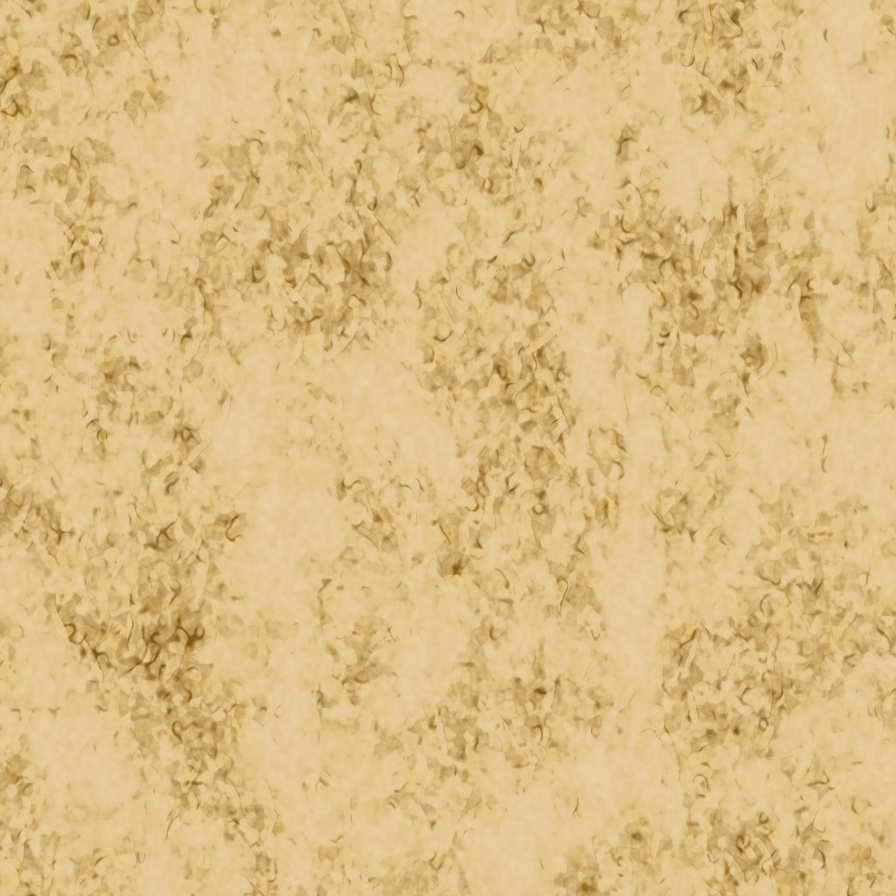
Write a WebGL 1 fragment shader that draws this texture.

```glsl
precision highp float;
// Pressed straw-coloured chipboard: fine chips, pale upright flakes and dark crevices.
uniform vec2 u_resolution;

vec2 hash2(vec2 p) {
  vec3 q = fract(p.xyx * vec3(0.1031, 0.1030, 0.0973));
  q += dot(q, q.yzx + 33.33);
  return fract((q.xx + q.yz) * q.zy);
}

float cornerSlope(vec2 cell, vec2 offset) {
  float angle = 6.2832 * hash2(cell).x;
  return dot(vec2(cos(angle), sin(angle)), offset);
}

// Gradient noise, roughly -1 to 1
float noise(vec2 p) {
  vec2 i = floor(p), f = fract(p);
  vec2 u = f * f * f * (f * (f * 6.0 - 15.0) + 10.0);
  vec2 e = vec2(1.0, 0.0);
  float low = mix(cornerSlope(i, f), cornerSlope(i + e, f - e), u.x);
  float high = mix(cornerSlope(i + e.yx, f - e.yx), cornerSlope(i + 1.0, f - 1.0), u.x);
  return 1.4 * mix(low, high, u.y);
}

// Softly blended cells: x = chip shade, y = distance to the seam
vec2 chips(vec2 p) {
  vec2 cell = floor(p);
  float nearest = 9.0, second = 9.0, shade = 0.0, total = 0.0;
  for (int y = -1; y <= 1; y++) {
    for (int x = -1; x <= 1; x++) {
      vec2 id = cell + vec2(float(x), float(y));
      float d = length(id + hash2(id) - p);
      float weight = exp(-11.0 * d);
      shade += weight * hash2(id + 71.0).x;
      total += weight;
      second = min(second, max(nearest, d));
      nearest = min(nearest, d);
    }
  }
  return vec2(shade / total, second - nearest);
}

// Scattered ragged slivers: x = cover, y = shadow along one side
vec2 flakes(vec2 p, float slimness) {
  vec2 cell = floor(p), result = vec2(0.0);
  float ragged = 0.3 * noise(p * 3.5);
  for (int y = -1; y <= 1; y++) {
    for (int x = -1; x <= 1; x++) {
      vec2 id = cell + vec2(float(x), float(y));
      vec2 shape = hash2(id + 13.0), pick = hash2(id + 47.0);
      vec2 d = p - id - mix(vec2(0.2), vec2(0.8), hash2(id));
      float angle = (pick.x - 0.5) * 1.5;
      d = mat2(cos(angle), sin(angle), -sin(angle), cos(angle)) * d;
      vec2 size = mix(vec2(0.2, 0.4), vec2(0.42, 0.8), shape);
      size.x /= slimness;
      float r = length(d / size) + ragged;
      float present = step(0.5, pick.y);
      float rim = smoothstep(0.75, 1.0, r) * (1.0 - smoothstep(1.0, 1.3, r));
      float side = smoothstep(0.0, 0.7, d.x / size.x);
      result = max(result, present * vec2(1.0 - smoothstep(0.65, 1.0, r), rim * side));
    }
  }
  return result;
}

void main() {
  vec2 p = gl_FragCoord.xy / u_resolution.y;
  vec2 q = p + 0.003 * vec2(noise(p * 34.0), noise(p * 34.0 + 40.0));

  // Broad golden and pale areas
  float area = noise(q * vec2(8.0, 5.0) + 3.0) + 0.7 * noise(q * vec2(19.0, 13.0) + 17.0);
  float rough = smoothstep(-0.6, 0.35, area);

  // Chips and fine grain
  vec2 chip = chips(q * vec2(84.0, 70.0));
  float grain = noise(q * vec2(108.0, 86.0)) + 0.6 * noise(p * 165.0 + 5.0);
  float tone = 0.04 - 0.6 * area;
  tone += (chip.x - 0.5) * mix(0.6, 1.2, rough) + grain * mix(0.26, 0.52, rough);

  // Broad flakes and slim fibres
  vec2 flake = flakes(q * 13.0, 1.0) * mix(1.0, 0.5, rough);
  vec2 fibre = flakes(q * 25.0 + 31.0, 2.2) * 0.7;
  float cover = max(flake.x, fibre.x);
  tone = mix(tone, 0.75 + 0.3 * grain, 0.6 * cover);
  tone = max(tone, 0.45 * tone);

  // Seams, creases and pits
  float seam = (1.0 - smoothstep(0.0, 0.22, chip.y)) * rough;
  float crease = 1.0 - smoothstep(0.0, 0.24, abs(noise(q * vec2(62.0, 48.0) + 60.0)));
  crease *= smoothstep(0.05, 0.75, noise(p * vec2(44.0, 36.0) + 90.0) + 0.3 * area);
  float pit = smoothstep(0.35, 0.95, noise(q * vec2(82.0, 68.0) + 7.0) + 0.25 * area);
  float dark = 0.14 * seam + 0.75 * crease + 0.6 * pit;
  tone -= dark * (1.0 - 0.6 * cover) + 0.22 * max(flake.y, fibre.y);

  // Straw tones: pale cream above, brown below
  vec3 color = vec3(0.88, 0.76, 0.53);
  color += vec3(0.035, 0.055, 0.115) * clamp(tone, 0.0, 1.2);
  color += vec3(0.30, 0.34, 0.36) * clamp(tone, -1.2, 0.0);
  float yellow = smoothstep(0.0, 0.7, noise(q * 36.0 + 23.0)) * rough * (1.0 - cover);
  color -= vec3(0.0, 0.01, 0.06) * yellow;
  gl_FragColor = vec4(color, 1.0);
}
```
